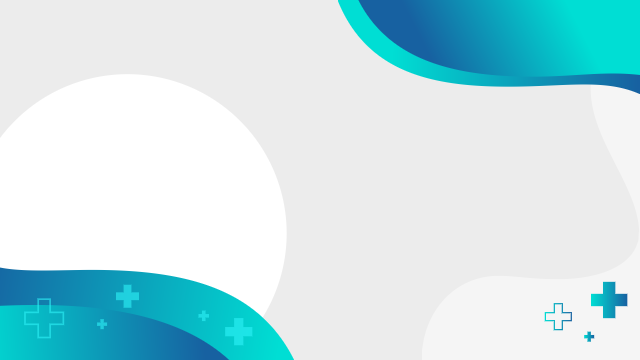
Give the GLSL for this background, as a Shadertoy shader.

```glsl
// Pale medical backdrop: white disc, soft blob, teal corner waves and plus signs.
#define VIEW_HEIGHT 4.32
#define BACKDROP vec3(0.925)
#define BLOB vec3(0.961)
#define DEEP vec3(0.09, 0.38, 0.63)
#define TURQUOISE vec3(0.0, 0.87, 0.83)
#define PALE_CYAN vec3(0.18, 0.95, 0.97)
#define PALE_OPACITY 0.6
#define ARM_RATIO 0.34
#define PLUS_COUNT 8

// Plus signs: centre, half size, outline width (0 = filled)
const vec4 PLUSES[PLUS_COUNT] = vec4[PLUS_COUNT](
    vec4(0.53, 0.50, 0.24, 0.02), vec4(1.53, 0.765, 0.138, 0.0),
    vec4(1.225, 0.43, 0.06, 0.0), vec4(2.445, 0.53, 0.063, 0.0),
    vec4(2.865, 0.34, 0.163, 0.0), vec4(6.70, 0.52, 0.163, 0.015),
    vec4(7.31, 0.72, 0.218, 0.0), vec4(7.07, 0.28, 0.06, 0.0));

vec2 bezier(vec2 a, vec2 b, vec2 c, vec2 d, float t) {
    float s = 1.0 - t;
    return s * s * s * a + 3.0 * s * t * (s * b + t * c) + t * t * t * d;
}

// Height of a cubic at x, for control points that run left to right
float curve(float x, vec2 a, vec2 b, vec2 c, vec2 d) {
    float low = 0.0, high = 1.0;
    for (int i = 0; i < 20; i++) {
        float mid = 0.5 * (low + high);
        if (bezier(a, b, c, d, mid).x < x) low = mid;
        else high = mid;
    }
    return bezier(a, b, c, d, 0.5 * (low + high)).y;
}

// Smooth coverage of the region f < 0
float cover(float f) {
    return clamp(0.5 - f / max(length(vec2(dFdx(f), dFdy(f))), 1e-5), 0.0, 1.0);
}

// Position along a linear gradient
float ramp(vec2 p, vec2 from, vec2 to) {
    vec2 axis = to - from;
    return clamp(dot(p - from, axis) / dot(axis, axis), 0.0, 1.0);
}

float plusDistance(vec2 q, float size) {
    q = abs(q);
    float arm = size * ARM_RATIO;
    return min(max(q.x - size, q.y - arm), max(q.y - size, q.x - arm));
}

// Blob in the lower right, bounded by a side curve and a floor curve
float blobField(vec2 p) {
    float side = curve(-p.y, vec2(-3.32, 7.09), vec2(-2.67, 7.05),
                       vec2(-2.12, 7.65), vec2(-1.54, 7.67));
    float hill = curve(p.x, vec2(5.06, 0.0), vec2(5.06, 0.57),
                       vec2(5.45, 1.01), vec2(5.98, 1.01));
    float saddle = curve(p.x, vec2(5.98, 1.01), vec2(6.20, 1.01),
                         vec2(6.35, 0.97), vec2(6.70, 0.97));
    float rise = curve(p.x, vec2(6.70, 0.97), vec2(7.20, 0.97),
                       vec2(7.67, 1.14), vec2(7.67, 1.54));
    float ground = p.x < 5.98 ? hill : p.x < 6.70 ? saddle : rise;
    return min(side - p.x, p.y - ground);
}

vec3 topWaves(vec3 color, vec2 p) {
    float outerA = curve(p.x, vec2(4.05, 4.32), vec2(4.40, 3.44),
                         vec2(5.20, 3.28), vec2(6.10, 3.28));
    float outerB = curve(p.x, vec2(6.10, 3.28), vec2(6.80, 3.28),
                         vec2(7.25, 3.38), vec2(7.68, 3.19));
    float innerA = curve(p.x, vec2(4.30, 4.32), vec2(4.68, 3.57),
                         vec2(5.50, 3.40), vec2(6.40, 3.40));
    float innerB = curve(p.x, vec2(6.40, 3.40), vec2(6.90, 3.40),
                         vec2(7.25, 3.47), vec2(7.68, 3.42));
    vec3 band = mix(TURQUOISE, DEEP, ramp(p, vec2(4.70, 3.3), vec2(7.65, 3.2)));
    vec3 body = mix(DEEP, TURQUOISE, ramp(p, vec2(5.22, 3.52), vec2(6.78, 4.32)));
    color = mix(color, band, cover((p.x < 6.10 ? outerA : outerB) - p.y));
    return mix(color, body, cover((p.x < 6.40 ? innerA : innerB) - p.y));
}

vec3 bottomWaves(vec3 color, vec2 p) {
    float outerA = curve(p.x, vec2(0.0, 1.11), vec2(0.25, 1.06),
                         vec2(0.60, 1.075), vec2(0.95, 1.08));
    float outerB = curve(p.x, vec2(0.95, 1.08), vec2(2.15, 1.10),
                         vec2(3.08, 0.90), vec2(3.53, 0.0));
    float inner = curve(p.x, vec2(0.0, 0.65), vec2(0.90, 0.69),
                        vec2(2.05, 0.64), vec2(2.75, 0.0));
    vec3 band = mix(DEEP, TURQUOISE, ramp(p, vec2(-0.3, 0.85), vec2(3.35, 0.2)));
    vec3 body = mix(TURQUOISE, DEEP, ramp(p, vec2(-0.3, 0.0), vec2(2.45, 0.25)));
    color = mix(color, band, cover(p.y - (p.x < 0.95 ? outerA : outerB)));
    return mix(color, body, cover(p.y - inner));
}

vec3 plusSigns(vec3 color, vec2 p, float pixel) {
    for (int i = 0; i < PLUS_COUNT; i++) {
        vec4 sign = PLUSES[i];
        vec2 q = p - sign.xy;
        float d = plusDistance(q, sign.z);
        if (sign.w > 0.0) d = abs(d + 0.5 * sign.w) - 0.5 * sign.w;
        // Pale on the waves, gradient filled on the blob
        bool onWaves = sign.x < 4.0;
        vec3 shade = mix(TURQUOISE, DEEP, clamp(0.5 + 0.5 * q.x / sign.z, 0.0, 1.0));
        float alpha = clamp(0.5 - d / pixel, 0.0, 1.0) * (onWaves ? PALE_OPACITY : 1.0);
        color = mix(color, onWaves ? PALE_CYAN : shade, alpha);
    }
    return color;
}

void mainImage(out vec4 fragColor, in vec2 fragCoord) {
    float pixel = VIEW_HEIGHT / iResolution.y;
    vec2 p = fragCoord * pixel;
    vec3 color = mix(BACKDROP, BLOB, cover(blobField(p)));
    color = mix(color, vec3(1.0), cover(length(p - vec2(1.53, 1.52)) - 1.91));
    color = topWaves(color, p);
    color = bottomWaves(color, p);
    fragColor = vec4(plusSigns(color, p, pixel), 1.0);
}
```
